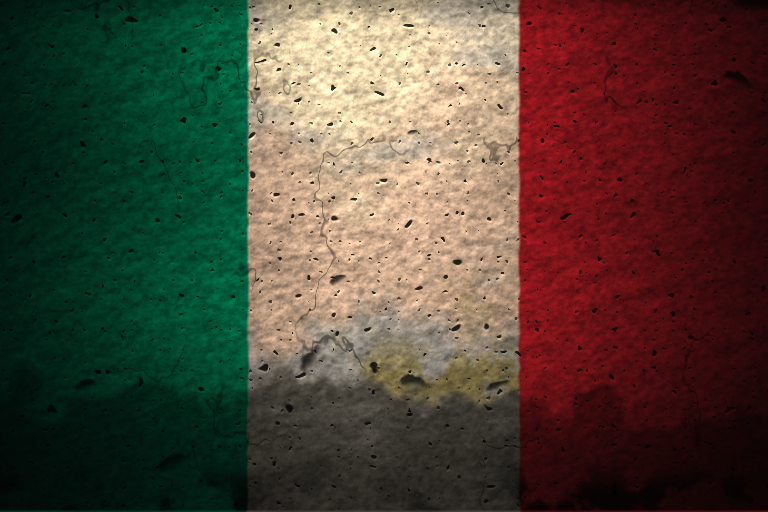
A WebGL 1 fragment shader for this texture:

```glsl
precision highp float;
// A weathered plaster wall painted in green, cream and red bands, pitted and stained below.
uniform vec2 u_resolution;

float hash(vec2 p) {
  vec3 q = fract(vec3(p.xyx) * 0.1031);
  q += dot(q, q.yzx + 33.33);
  return fract((q.x + q.y) * q.z);
}

float noise(vec2 p) {
  vec2 i = floor(p), f = fract(p);
  f = f * f * (3.0 - 2.0 * f);
  return mix(mix(hash(i), hash(i + vec2(1.0, 0.0)), f.x),
             mix(hash(i + vec2(0.0, 1.0)), hash(i + 1.0), f.x), f.y);
}

float fbm(vec2 p) {
  float sum = 0.0, amp = 0.5;
  for (int i = 0; i < 5; i++) {
    sum += amp * noise(p);
    p = mat2(1.6, 1.2, -1.2, 1.6) * p + 17.3;
    amp *= 0.5;
  }
  return sum;
}

// Plaster height: grain, trowel marks and broad lumps
float relief(vec2 p) {
  vec2 slanted = vec2(p.x + p.y * 0.7, p.y - p.x * 0.35);
  return 0.5 * fbm(p * 75.0) + 0.9 * fbm(slanted * vec2(14.0, 32.0)) + 0.5 * fbm(p * 9.0);
}

// Randomly occupied grid cells holding one ragged pit each
float pits(vec2 p, float scale, float density, float size, float seed) {
  vec2 q = p * scale + seed;
  q += 0.22 * (vec2(noise(q * 4.0), noise(q * 4.0 + 31.0)) - 0.5);
  vec2 cell = floor(q);
  float pick = hash(cell + seed);
  vec2 centre = 0.3 + 0.4 * vec2(hash(cell + 5.7), hash(cell + 9.1));
  float radius = size * mix(0.45, 1.0, hash(cell + 13.9));
  float d = length((fract(q) - centre) * vec2(0.85, 1.15));
  return step(pick, density) * (1.0 - smoothstep(radius * 0.5, radius, d));
}

float allPits(vec2 p) {
  float holes = pits(p, 13.0, 0.22, 0.12, 3.0);
  holes = max(holes, pits(p, 27.0, 0.28, 0.15, 11.0));
  return max(holes, 0.75 * pits(p, 52.0, 0.22, 0.19, 23.0));
}

// Broken hollow: x = shadow under the upper rim, y = lit lower rim
vec2 chip(vec2 p, vec2 centre, vec2 size, float tilt) {
  vec2 d = p - centre;
  d = vec2(d.x * cos(tilt) + d.y * sin(tilt), d.y * cos(tilt) - d.x * sin(tilt)) / size;
  float r = length(d) + 1.1 * (fbm(p * 38.0) - 0.48);
  float inside = 1.0 - smoothstep(0.75, 1.05, r);
  float upper = smoothstep(-0.5, 0.5, d.y - d.x * 0.4);
  return inside * vec2(0.25 + 0.75 * upper, 1.0 - upper);
}

// Thin wandering cracks inside a patchy mask
float cracks(vec2 p) {
  float ridge = abs(fbm(p * vec2(7.0, 5.0) + 40.0) - 0.48);
  return (1.0 - smoothstep(0.002, 0.011, ridge)) * smoothstep(0.5, 0.68, noise(p * 6.0 + 8.0));
}

void main() {
  vec2 uv = gl_FragCoord.xy / u_resolution;
  vec2 p = vec2(uv.x * 1.5, uv.y);
  float broad = fbm(p * 4.5 + 2.0), patchy = fbm(p * 11.0 + 30.0);
  float fine = fbm(p * 95.0);

  // Cream plaster, with grey and ochre weathering
  vec3 cream = mix(vec3(0.79, 0.65, 0.54), vec3(0.86, 0.78, 0.63), smoothstep(0.55, 0.95, uv.y + 0.5 * (broad - 0.5)));
  float greyPatch = smoothstep(0.50, 0.64, fbm(p * vec2(4.0, 10.0) + 5.0));
  cream = mix(cream, vec3(0.70, 0.66, 0.60), 0.65 * greyPatch);
  float greyBand = 1.0 - smoothstep(0.30, 0.39, uv.y + 0.22 * (patchy - 0.5));
  cream = mix(cream, vec3(0.59, 0.57, 0.54), 0.85 * greyBand);
  float ochre = smoothstep(0.46, 0.62, fbm(p * 13.0 + 71.0));
  float ochreZone = exp(-pow((uv.y - 0.26) / 0.07, 2.0)) + 0.6 * exp(-dot(p - vec2(0.94, 0.44), p - vec2(0.94, 0.44)) * 350.0);
  cream = mix(cream, vec3(0.57, 0.49, 0.25), 0.8 * ochre * min(ochreZone, 1.0));

  // Painted bands with soft edges
  float wobble = 0.002 * (noise(p * 60.0) - 0.5);
  float leftEdge = smoothstep(0.3205, 0.3255, uv.x + wobble);
  float rightEdge = smoothstep(0.6735, 0.6785, uv.x + wobble);
  float creamBand = leftEdge * (1.0 - rightEdge);
  vec3 paint = mix(mix(vec3(0.0, 0.43, 0.28), cream, leftEdge), vec3(0.65, 0.095, 0.125), rightEdge);
  paint *= mix(0.82 + 0.36 * broad, 0.9 + 0.2 * patchy, creamBand);

  // Damp stain along the foot of the wall
  float stainTop = 0.225 + 0.18 * (broad - 0.5) + 0.16 * (patchy - 0.5) - 0.035 * rightEdge;
  float stain = 1.0 - smoothstep(-0.018, 0.022, uv.y - stainTop);
  vec3 damp = mix(paint * 0.62, vec3(0.34, 0.32, 0.28) * (0.75 + 0.5 * patchy), creamBand);
  paint = mix(paint, damp, stain);

  // Surface shading from above
  float slope = relief(p) - relief(p + vec2(-0.0015, 0.004));
  vec3 col = paint * clamp(1.0 + 1.1 * slope + 0.55 * (fine - 0.48), 0.5, 1.5);
  float holes = allPits(p);
  float rim = max(allPits(p + vec2(-0.001, 0.004)) - holes, 0.0);
  col *= (1.0 + 0.22 * rim) * (1.0 - 0.82 * holes) * (1.0 - 0.35 * cracks(p));

  // Larger broken hollows
  vec2 hollow = chip(p, vec2(0.61, 0.30), vec2(0.036, 0.021), 0.75);
  hollow += chip(p, vec2(0.81, 0.25), vec2(0.033, 0.018), -0.2);
  hollow += chip(p, vec2(0.973, 0.246), vec2(0.022, 0.012), 0.2);
  hollow += chip(p, vec2(0.664, 0.453), vec2(0.018, 0.012), 0.3);
  hollow += chip(p, vec2(0.805, 0.74), vec2(0.013, 0.008), 0.0);
  hollow += chip(p, vec2(0.17, 0.246), vec2(0.022, 0.016), 0.0);
  hollow += chip(p, vec2(0.33, 0.09), vec2(0.035, 0.023), 0.2);
  hollow += chip(p, vec2(1.445, 0.84), vec2(0.035, 0.016), -0.5);
  hollow += chip(p, vec2(1.48, 0.985), vec2(0.04, 0.02), -0.3);
  col *= (1.0 - 0.72 * min(hollow.x, 1.0)) * (1.0 + 0.2 * min(hollow.y, 1.0));

  // Spotlight falloff, shaded foot and crumbled base
  float side = uv.x - 0.5;
  float light = exp(-6.0 * side * side) * mix(0.5, 1.0, smoothstep(0.0, 0.42, uv.y));
  light *= 1.0 + 0.13 * exp(-14.0 * side * side - 9.0 * (uv.y - 0.85) * (uv.y - 0.85));
  light *= 1.0 - 0.3 * smoothstep(0.94, 1.01, uv.y);
  float crumble = smoothstep(0.48, 0.6, fbm(p * 12.0 + 90.0)) * (1.0 - smoothstep(0.03, 0.11, uv.y));
  col *= light * (1.0 - 0.8 * crumble * (1.0 - 0.6 * creamBand));
  col = mix(col, paint * 0.9, 0.7 * (1.0 - smoothstep(0.001, 0.005, uv.y)));
  gl_FragColor = vec4(clamp(col + vec3(0.008, 0.008, 0.006), 0.0, 1.0), 1.0);
}
```
